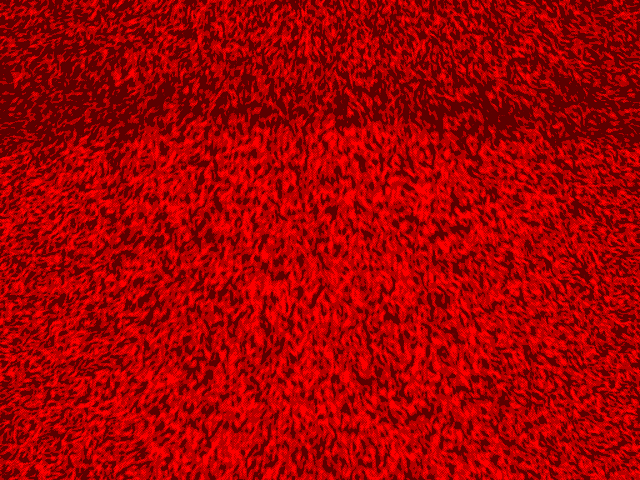
Give the GLSL for this texture, as a Shadertoy shader.

```glsl
// Red plush pile with a shaded fold across the top, reduced to three reds.
// Noise is smeared along a wavering fan of pile directions, biased by the
// lighting, then cut into levels with a fine checkerboard dither.

const float DARK_RED = 0.37;
const float MID_RED = 0.71;
const float BRIGHT_RED = 0.99;
const float DITHER_CELLS = 384.0;  // dither cells per canvas height
const float COARSE_GRAIN = 172.0;  // grains per canvas height
const float FINE_GRAIN = 245.0;
const int TAPS = 5;

float hash(vec2 cell) {
    vec3 h = fract(cell.xyx * 0.1031);
    h += dot(h, h.yzx + 33.33);
    return fract((h.x + h.y) * h.z);
}

float valueNoise(vec2 p) {
    vec2 cell = floor(p);
    vec2 f = fract(p);
    vec2 w = f * f * (3.0 - 2.0 * f);
    float low = mix(hash(cell), hash(cell + vec2(1.0, 0.0)), w.x);
    float high = mix(hash(cell + vec2(0.0, 1.0)), hash(cell + vec2(1.0)), w.x);
    return mix(low, high, w.y);
}

vec2 rotate(vec2 p, float angle) {
    float c = cos(angle), s = sin(angle);
    return vec2(c * p.x - s * p.y, s * p.x + c * p.y);
}

// Noise averaged along a direction, scaled to about unit deviation
float streaks(vec2 p, vec2 direction, float grain) {
    float sum = 0.0;
    for (int i = 0; i < TAPS; i++) {
        float offset = 0.42 * (float(i) - 0.5 * float(TAPS - 1));
        vec2 q = p * grain + direction * offset;
        sum += valueNoise(rotate(q, 0.6) + 300.0);
    }
    return (sum / float(TAPS) - 0.5) / 0.16;
}

// Strands lean outwards from the middle line and waver locally
vec2 pileDirection(vec2 p) {
    float waver = valueNoise(p * 55.0 + 90.0) - 0.5;
    float lean = 1.6 * p.x + 1.5 * waver;
    return vec2(sin(lean), -cos(lean));
}

// Broad light: bright middle, dim sides, dark fold below the top
float lighting(vec2 p) {
    float side = p.x * p.x;
    float upper = smoothstep(0.70, 0.76, p.y + 0.08 * side);
    float fold = upper * (1.0 - smoothstep(0.78, 0.91, p.y));
    float mottle = valueNoise(p * 14.0 + 40.0) - 0.5;
    return 0.45 - 1.0 * side - 0.5 * upper - 0.45 * fold + 0.15 * mottle;
}

// Smooth checkerboard from -1 to 1
float checker(vec2 p) {
    vec2 wave = sin(3.14159 * p);
    return wave.x * wave.y;
}

// Three reds: solid dark gaps, and tufts dithered between mid and bright
float quantise(float tone, float dither) {
    float tuft = smoothstep(-0.55, -0.15, tone + 0.25 * dither);
    float glint = smoothstep(0.85, 1.45, tone + 0.9 * dither);
    return mix(DARK_RED, mix(MID_RED, BRIGHT_RED, glint), tuft);
}

void mainImage(out vec4 fragColor, in vec2 fragCoord) {
    vec2 uv = fragCoord / iResolution.y;
    vec2 p = uv - vec2(0.5 * iResolution.x / iResolution.y, 0.0);

    // Pile, finer towards the sides and the top
    vec2 direction = pileDirection(p);
    float fine = max(smoothstep(0.15, 0.7, abs(p.x)), smoothstep(0.65, 1.0, p.y));
    vec2 weights = vec2(1.0 - 0.75 * fine, 0.3 + 0.5 * fine);
    float pile = dot(weights, vec2(streaks(p, direction, COARSE_GRAIN),
                                   streaks(p + 0.37, direction, FINE_GRAIN)));
    pile /= length(weights);

    // Light and dither
    float tone = pile + lighting(p);
    fragColor = vec4(quantise(tone, checker(uv * DITHER_CELLS)), 0.0, 0.0, 1.0);
}
```
